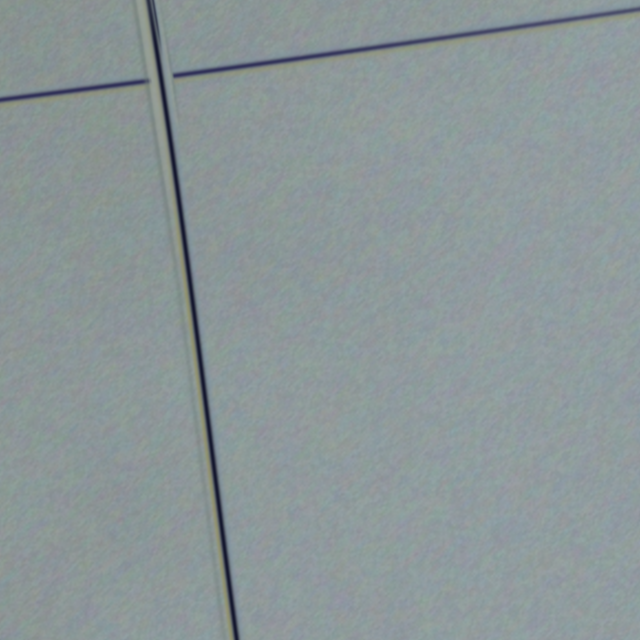
Give the GLSL for this texture, as a Shadertoy shader.

```glsl
// Grey panels split by two dark seams: a steep one with a pale bevel and a shallow one it interrupts.
// Seams are soft profiles around gently bowed curves, with warm and cool colour fringes;
// the panels are a broad gradient under layered value noise for grain and chroma mottling.

const vec3 PANEL_DARK   = vec3(0.515, 0.555, 0.545);
const vec3 PANEL_LIGHT  = vec3(0.565, 0.610, 0.620);
const vec3 STEEP_INK    = vec3(0.08, 0.09, 0.18);
const vec3 SHALLOW_INK  = vec3(0.17, 0.17, 0.33);
const vec3 BEVEL_PALE   = vec3(0.61, 0.64, 0.60);
const vec3 BEVEL_SHADE  = vec3(0.43, 0.48, 0.46);
const vec3 WARM_FRINGE  = vec3(0.59, 0.58, 0.39);
const vec3 COOL_FRINGE  = vec3(0.49, 0.57, 0.64);
const float STEEP_WIDTH   = 0.0046;
const float SHALLOW_WIDTH = 0.0044;
const float GRAIN  = 0.032;
const float CHROMA = 0.036;

float hash(vec2 p) {
    vec3 q = fract(vec3(p.xyx) * 0.1031);
    q += dot(q, q.yzx + 33.33);
    return fract((q.x + q.y) * q.z);
}

float noise(vec2 p) {
    vec2 cell = floor(p), f = fract(p);
    f = f * f * (3.0 - 2.0 * f);
    float low  = mix(hash(cell), hash(cell + vec2(1, 0)), f.x);
    float high = mix(hash(cell + vec2(0, 1)), hash(cell + vec2(1, 1)), f.x);
    return mix(low, high, f.y);
}

// Three independent channels of noise centred on zero
vec3 noise3(vec2 p) {
    return vec3(noise(p), noise(p + 57.0), noise(p + 131.0)) - 0.5;
}

// Soft line of half width w
float ridge(float d, float w) {
    return exp(-d * d / (w * w));
}

// Soft-edged strip between two offsets
float strip(float d, float from, float to) {
    const float soft = 0.0025;
    return smoothstep(from - soft, from + soft, d) * (1.0 - smoothstep(to - soft, to + soft, d));
}

float steepSeam(float y) {
    return 0.370 - 0.138 * y + 0.03 * y * y * (1.0 - y);
}

float shallowSeam(float x) {
    float left  = 0.8438 + 0.128 * x;
    float right = 0.8448 + 0.141 * x - 0.008 * x * (1.0 - x);
    return mix(left, right, step(0.25, x));
}

// Gradient plus fine grain and diagonal coloured mottling
vec3 panel(vec2 p) {
    float light = 0.42 + 0.55 * p.x - 0.30 * p.y + 0.25 * p.x * p.y;
    light += 0.25 * (noise(p * 5.0) - 0.5);
    vec3 col = mix(PANEL_DARK, PANEL_LIGHT, clamp(light + 0.15, 0.0, 1.0));

    vec2 along = vec2(p.x + p.y, p.y - p.x) * 0.7071;
    vec3 tint = noise3(along * vec2(45.0, 85.0)) + 0.6 * noise3(along * vec2(110.0, 170.0) + 19.0);
    col += CHROMA * (tint - 0.7 * dot(tint, vec3(0.3333)));

    float grain = noise(along * vec2(130.0, 230.0)) + 0.6 * noise(p * 290.0) - 0.8;
    return col + GRAIN * grain;
}

void mainImage(out vec4 fragColor, in vec2 fragCoord) {
    vec2 p = fragCoord / iResolution.xy;
    float pixel = 0.7 / iResolution.y;
    float across = p.x - steepSeam(p.y);
    float above = p.y - shallowSeam(p.x);
    vec3 col = panel(p);

    // Shallow seam, broken at the bevel and fading to the right
    float gap = 1.0 - strip(across, -0.016, 0.019);
    float fade = mix(1.0, 0.72, smoothstep(0.3, 1.0, p.x));
    col = mix(col, WARM_FRINGE, 0.40 * gap * ridge(above + 0.0085, 0.005));
    col = mix(col, COOL_FRINGE, 0.35 * gap * ridge(above - 0.0085, 0.005));
    col = mix(col, SHALLOW_INK, 0.95 * gap * fade * ridge(above, max(SHALLOW_WIDTH, pixel)));

    // Bevel left of the steep seam: wide and pale above, thin and shaded below
    float upper = smoothstep(0.50, 0.85, p.y);
    float outer = mix(-0.016, -0.020, upper);
    col = mix(col, BEVEL_PALE, mix(0.12, 0.65, upper) * strip(across, outer, -0.003));
    col = mix(col, BEVEL_SHADE, mix(0.35, 0.50, upper) * ridge(across - outer + 0.003, 0.0045));

    // Short pale lip to the right, around the crossing
    float lip = smoothstep(0.76, 0.87, p.y) * (1.0 - 0.6 * smoothstep(0.91, 0.98, p.y));
    col = mix(col, BEVEL_PALE, 0.55 * lip * strip(across, 0.004, 0.016));
    col = mix(col, BEVEL_SHADE, 0.35 * lip * ridge(across - 0.018, 0.003));

    // Steep seam with warm and cool fringes
    float lower = 1.0 - smoothstep(0.55, 0.80, p.y);
    col = mix(col, WARM_FRINGE, mix(0.25, 0.70, lower) * ridge(across + 0.0080, 0.0036));
    col = mix(col, COOL_FRINGE, 0.45 * ridge(across - 0.0085, 0.0045));
    float ink = mix(1.0, 0.8, smoothstep(0.92, 1.0, p.y));
    col = mix(col, STEEP_INK, ink * ridge(across, max(STEEP_WIDTH, pixel)));

    // Second dark groove that opens near the top edge
    float groove = smoothstep(0.90, 0.97, p.y);
    col = mix(col, STEEP_INK, 0.6 * groove * ridge(across - 0.007, 0.0025));

    fragColor = vec4(clamp(col, 0.0, 1.0), 1.0);
}
```
